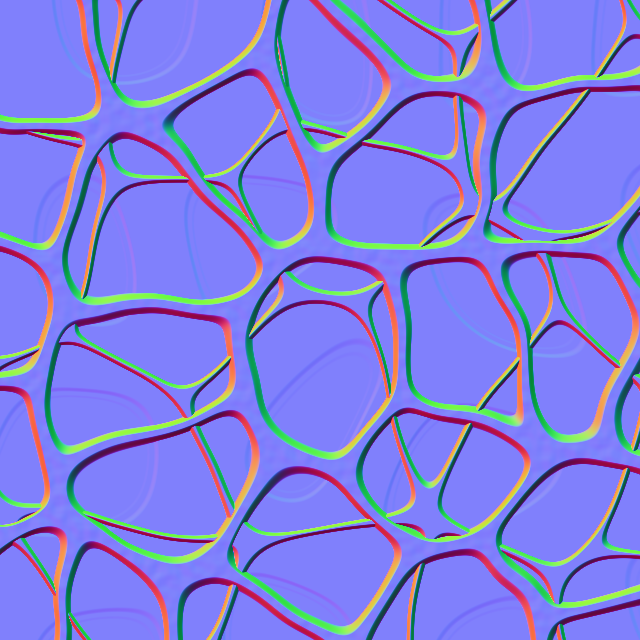
Reproduce this texture map procedurally as a WebGL 1 fragment shader.

```glsl
precision highp float;
uniform vec2 u_resolution;

vec2 hash2(vec2 p) {
  vec3 q = fract(vec3(p.xyx) * vec3(0.1031, 0.1030, 0.0973));
  q += dot(q, q.yzx + 33.33);
  return fract((q.xx + q.yz) * q.zy);
}

float cornerRamp(vec2 cell, vec2 f, vec2 corner) {
  return dot(hash2(cell + corner) * 2.0 - 1.0, f - corner);
}

float gradientNoise(vec2 p) {
  vec2 cell = floor(p), f = fract(p);
  vec2 u = f * f * f * (f * (f * 6.0 - 15.0) + 10.0);
  float low = mix(cornerRamp(cell, f, vec2(0, 0)), cornerRamp(cell, f, vec2(1, 0)), u.x);
  float high = mix(cornerRamp(cell, f, vec2(0, 1)), cornerRamp(cell, f, vec2(1, 1)), u.x);
  return mix(low, high, u.y);
}

vec2 warp(vec2 p, float frequency, float amount) {
  vec2 q = p * frequency + 20.0;
  return p + amount * vec2(gradientNoise(q), gradientNoise(q + 37.5));
}

vec2 cellPoint(vec2 cell, float jitter) {
  return cell + 0.5 + jitter * (hash2(cell) - 0.5);
}

// Distance to the nearest cell border, with rounded corners
float webDistance(vec2 p, float scale, float jitter, float sharpness) {
  vec2 q = p * scale;
  vec2 home = floor(q), nearCell = home, nearest = vec2(0.0);
  float best = 100.0;
  for (int j = -1; j <= 1; j++) {
    for (int i = -1; i <= 1; i++) {
      vec2 cell = home + vec2(i, j);
      vec2 r = cellPoint(cell, jitter) - q;
      if (dot(r, r) < best) {
        best = dot(r, r);
        nearest = r;
        nearCell = cell;
      }
    }
  }
  float sum = 0.0;
  for (int j = -2; j <= 2; j++) {
    for (int i = -2; i <= 2; i++) {
      vec2 r = cellPoint(nearCell + vec2(i, j), jitter) - q;
      vec2 across = r - nearest;
      if (dot(across, across) > 0.0001) {
        sum += exp(-sharpness * dot(0.5 * (r + nearest), normalize(across)));
      }
    }
  }
  return -log(sum) / (sharpness * scale);
}

// Raised band: flat inside the inner distance, zero beyond the outer
float band(float d, float inner, float outer) {
  return 1.0 - smoothstep(inner, outer, d);
}

float surfaceHeight(vec2 p) {
  // Thick strands on top, slightly mottled
  float thickDist = webDistance(warp(p, 7.0, 0.034) + vec2(11.3, 5.7), 4.3, 0.85, 14.0);
  float mottle = 1.0 + 0.035 * gradientNoise(p * 55.0);
  float thick = 0.028 * mottle * band(thickDist, 0.0050, 0.0155);

  // Thin strands passing underneath
  float thinDist = webDistance(warp(p + 3.1, 5.0, 0.045) + vec2(27.1, 18.4), 3.6, 0.85, 18.0);
  float thin = 0.018 * band(thinDist, 0.0002, 0.0068);

  // Faint broad plateaus with a weak second terrace
  float faintDist = webDistance(warp(p + 7.7, 4.0, 0.05) + vec2(42.6, 31.2), 3.2, 0.8, 9.0);
  float faint = 0.0011 * band(faintDist, 0.042, 0.049) + 0.0002 * band(faintDist, 0.054, 0.058);

  return max(max(thick, thin), faint);
}

// Surface slope encoded as a tangent-space colour
vec3 normalColour(vec2 slope) {
  vec3 n = normalize(vec3(slope.x, -slope.y, 1.0));
  return vec3(0.5 + 0.5 * n.xy, 0.99 * n.z);
}

void main() {
  vec2 p = gl_FragCoord.xy / min(u_resolution.x, u_resolution.y);
  float delta = 0.0012;
  float h = surfaceHeight(p);
  vec2 slope = vec2(surfaceHeight(p + vec2(delta, 0.0)) - h,
                    surfaceHeight(p + vec2(0.0, delta)) - h) / delta;
  gl_FragColor = vec4(normalColour(slope), 1.0);
}
```
